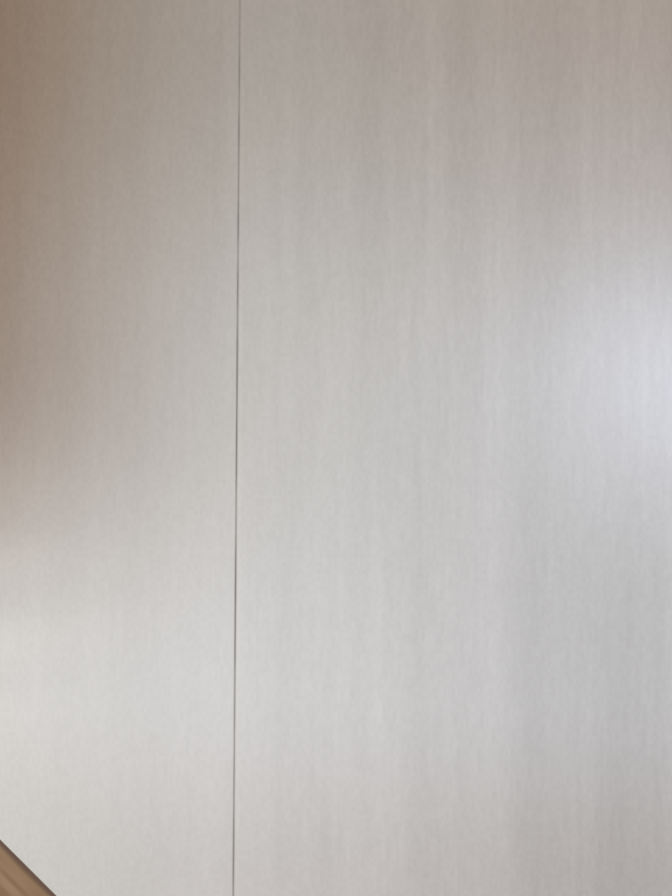
Reproduce this texture procedurally as a WebGL 2 fragment shader.

```glsl
#version 300 es
precision highp float;
// Pale wood-grain panels with a thin vertical seam under soft uneven light.

uniform vec2 u_resolution;
out vec4 fragColor;

// Light on the left edge, the centre and the right edge, from top to bottom
const vec3 LEFT_TOP     = vec3(0.530, 0.455, 0.390);
const vec3 LEFT_MID     = vec3(0.610, 0.550, 0.505);
const vec3 LEFT_LOW     = vec3(0.845, 0.835, 0.820);
const vec3 LEFT_BASE    = vec3(0.805, 0.790, 0.770);
const vec3 CENTER_TOP   = vec3(0.645, 0.615, 0.583);
const vec3 CENTER_MID   = vec3(0.762, 0.752, 0.738);
const vec3 CENTER_LOW   = vec3(0.820, 0.813, 0.808);
const vec3 CENTER_BASE  = vec3(0.775, 0.758, 0.748);
const vec3 RIGHT_TOP    = vec3(0.655, 0.612, 0.580);
const vec3 RIGHT_MID    = vec3(0.760, 0.755, 0.760);
const vec3 RIGHT_LOW    = vec3(0.740, 0.735, 0.737);
const vec3 RIGHT_BASE   = vec3(0.685, 0.665, 0.655);
const float MID_HEIGHT  = 0.62;
const float LOW_HEIGHT  = 0.23;
const float CENTER_X    = 0.44;
const float LEFT_FALLOFF = 1.7;

const vec3 GLOW_COLOR   = vec3(0.075, 0.085, 0.105);
const vec2 GLOW_POS     = vec2(1.02, 0.58);
const vec2 GLOW_SIZE    = vec2(0.20, 0.14);

const float GRAIN_CONTRAST = 0.036;
const float FIBRE_CONTRAST = 0.022;
const float SPECK_CONTRAST = 0.016;

const vec3 SEAM_COLOR   = vec3(0.50, 0.48, 0.46);
const float SEAM_BOTTOM = 0.347;
const float SEAM_TOP    = 0.357;
const float SEAM_WIDTH  = 0.0016;

const vec3 TRIM_COLOR   = vec3(0.57, 0.46, 0.36);
const vec3 TRIM_EDGE    = vec3(0.40, 0.33, 0.28);
const float TRIM_SIZE   = 0.084;

float hash(vec2 p) {
    vec3 q = fract(p.xyx * vec3(0.1031, 0.1030, 0.0973));
    q += dot(q, q.yzx + 33.33);
    return fract((q.x + q.y) * q.z);
}

float noise(vec2 p) {
    vec2 i = floor(p), f = fract(p);
    f = f * f * (3.0 - 2.0 * f);
    return mix(mix(hash(i), hash(i + vec2(1, 0)), f.x),
               mix(hash(i + vec2(0, 1)), hash(i + vec2(1, 1)), f.x), f.y);
}

// Blends four colours down one column of the panel
vec3 column(vec3 top, vec3 mid, vec3 low, vec3 base, float v) {
    vec3 c = mix(base, low, smoothstep(0.0, LOW_HEIGHT, v));
    c = mix(c, mid, smoothstep(LOW_HEIGHT, MID_HEIGHT, v));
    return mix(c, top, smoothstep(MID_HEIGHT - 0.08, 1.03, v));
}

vec3 lighting(vec2 uv) {
    vec3 left = column(LEFT_TOP, LEFT_MID, LEFT_LOW, LEFT_BASE, uv.y);
    vec3 center = column(CENTER_TOP, CENTER_MID, CENTER_LOW, CENTER_BASE, uv.y);
    vec3 right = column(RIGHT_TOP, RIGHT_MID, RIGHT_LOW, RIGHT_BASE, uv.y);
    float toLeft = max(1.0 - uv.x / CENTER_X, 0.0);
    vec3 c = mix(center, left, pow(toLeft, LEFT_FALLOFF));
    c = mix(c, right, smoothstep(CENTER_X - 0.1, 1.0, uv.x));
    vec2 g = (uv - GLOW_POS) / GLOW_SIZE;
    c += GLOW_COLOR * exp(-dot(g, g));
    // Faint slanted shadow bands near the left edge
    float band = sin((uv.y - 0.10 * uv.x) * 70.0 + 0.6);
    float fade = exp(-uv.x * 11.0) * smoothstep(0.15, 0.25, uv.y) * smoothstep(0.48, 0.38, uv.y);
    return c + 0.012 * band * fade;
}

// Long vertical streaks in three widths, centred on zero
float woodGrain(vec2 p) {
    p.x += 0.004 * noise(p * vec2(5.0, 3.0));
    float streaks = 0.0, weight = 0.45;
    vec2 scale = vec2(19.0, 0.8);
    for (int i = 0; i < 3; i++) {
        streaks += weight * (noise(p * scale + float(i) * 17.3) - 0.5);
        scale *= vec2(2.5, 2.0);
        weight *= 0.8;
    }
    return streaks;
}

void main() {
    vec2 uv = gl_FragCoord.xy / u_resolution;
    vec2 p = gl_FragCoord.xy / u_resolution.x;
    float px = 1.0 / u_resolution.x;

    // Panel with long grain, short fibres and a fine surface speckle
    vec3 color = lighting(uv);
    float strength = mix(0.5, 1.0, smoothstep(0.15, 0.65, uv.x));
    float fibres = noise(p * vec2(170.0, 26.0) + 5.0) + noise(p * vec2(230.0, 60.0) + 9.0) - 1.0;
    color += GRAIN_CONTRAST * strength * woodGrain(p);
    color += 0.5 * FIBRE_CONTRAST * strength * fibres;
    color += SPECK_CONTRAST * (noise(p * vec2(240.0, 170.0)) - 0.5);

    // Seam: a soft hairline of uneven depth with a pale lip on its right
    float seamDist = uv.x - mix(SEAM_BOTTOM, SEAM_TOP, uv.y);
    float seam = exp(-pow(seamDist / max(SEAM_WIDTH, 0.6 * px), 2.0));
    float lip = exp(-pow((seamDist - 0.005) / 0.003, 2.0));
    float depth = mix(0.45, 0.85, noise(vec2(3.0, p.y * 22.0)));
    color += 0.010 * lip;
    color = mix(color, SEAM_COLOR, seam * depth);

    // Wooden trim across the lower left corner
    float trimDist = (p.x + p.y - TRIM_SIZE) * 0.7071;
    vec3 trim = TRIM_COLOR + 0.08 * (noise(vec2(trimDist * 160.0, (p.x - p.y) * 12.0)) - 0.5);
    trim = mix(trim, TRIM_EDGE, smoothstep(-0.012, -0.002, trimDist));
    color = mix(trim, color, smoothstep(-px, px, trimDist));

    fragColor = vec4(clamp(color, 0.0, 1.0), 1.0);
}
```
